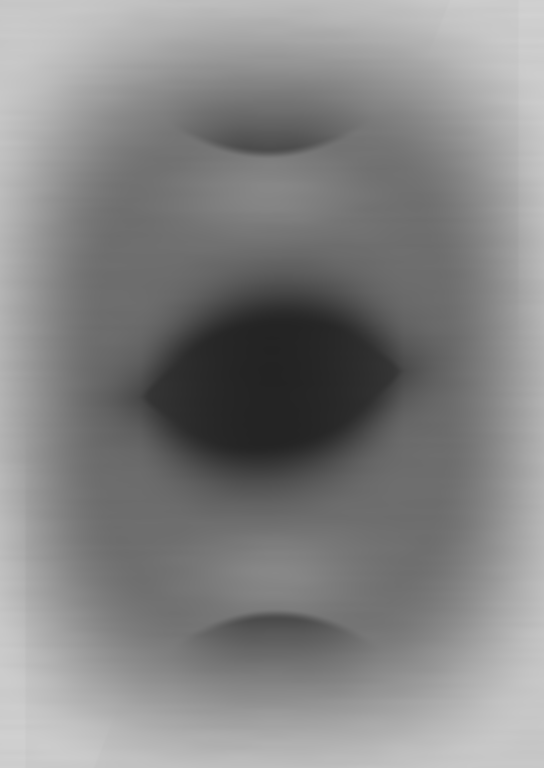
Give the GLSL for this texture map, as a Shadertoy shader.

```glsl
// A soft grey height map: a dark lens in a rounded basin, with a shaded
// crescent above and below it. Built from a superellipse falloff, parabolic
// edges and gaussian glows, finished with faint streaks of value noise.

float hash(vec2 p) {
    return fract(sin(dot(p, vec2(127.1, 311.7))) * 43758.5453);
}

float noise(vec2 p) {
    vec2 cell = floor(p), f = fract(p);
    f = f * f * (3.0 - 2.0 * f);
    return mix(mix(hash(cell), hash(cell + vec2(1.0, 0.0)), f.x),
               mix(hash(cell + vec2(0.0, 1.0)), hash(cell + 1.0), f.x), f.y);
}

// Wide basin that rises to a pale border
float basin(vec2 p) {
    vec2 a = abs(p) / vec2(0.307, 0.409);
    float r = pow(a.x * a.x * a.x + a.y * a.y * a.y, 1.0 / 3.0);
    return mix(0.43, 0.78, smoothstep(0.72, 1.35, r));
}

// Glow on the inner side of an arc, shadow on its outer side
float crescent(vec2 p) {
    float x = p.x + 0.005;
    float above = p.y - (0.298 + 2.4 * x * x);
    float outer = smoothstep(-0.006, 0.009, above);
    float fade = 1.0 - smoothstep(0.02, 0.145, abs(x));
    vec2 g = vec2(x / 0.11, (p.y - 0.25) / 0.06);
    float glow = 0.1 * exp(-dot(g, g));
    float shadow = 0.16 * fade * exp(-max(above, 0.0) / 0.05);
    return glow * (1.0 - outer * fade) - shadow * outer;
}

// Slightly tilted lens with a halo that is widest above and below it
float lens(float shade, vec2 p) {
    p.y -= 0.1 * p.x;
    float u = p.x / 0.172;
    float d = abs(p.y) - 0.082 * max(1.0 - u * u, 0.0);
    float halo = exp(-pow(max(d, 0.0) / 0.052, 1.5));
    shade -= 0.28 * halo * exp(-pow(abs(p.x) / 0.19, 4.0));
    float inside = (1.0 - smoothstep(-0.008, 0.006, d))
                 * (1.0 - smoothstep(0.9, 1.05, abs(u)));
    return mix(shade, 0.14 + 0.08 * u * u, inside);
}

void mainImage(out vec4 fragColor, in vec2 fragCoord) {
    vec2 p = (fragCoord - 0.5 * iResolution.xy) / iResolution.y;

    // The lower half is the upper half turned by 180 degrees
    vec2 turned = p.y < 0.0 ? -p : p;

    float shade = basin(p) + crescent(turned);
    shade = lens(shade, p);

    // Pale side strips and slanted corner seams
    float strip = smoothstep(0.319, 0.323, turned.x);
    shade += 0.018 * strip * smoothstep(0.0, 0.2, turned.y);
    float seam = smoothstep(-0.002, 0.002, turned.x - 0.21 - 0.4 * (turned.y - 0.445));
    shade += 0.012 * seam * smoothstep(0.41, 0.48, turned.y);

    // Fine horizontal streaks, quieter in the dark
    float streaks = noise(p * vec2(9.0, 150.0)) + noise(p * vec2(24.0, 70.0)) - 1.0;
    shade += 0.016 * streaks * shade;

    fragColor = vec4(vec3(shade), 1.0);
}
```
